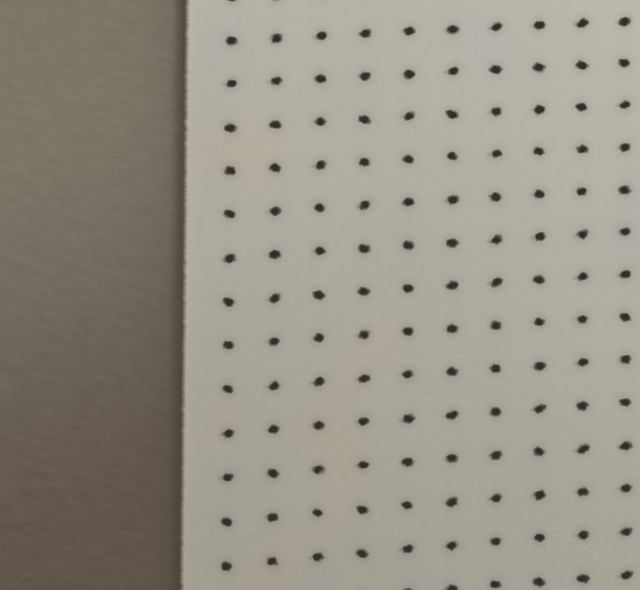
Give the GLSL for this texture, as a Shadertoy shader.

```glsl
#define EDGE_TOP 31.75
#define EDGE_LEAN 0.0095
#define EDGE_FUZZ 0.45
#define HOLE_RADII vec2(1.13, 0.86)
#define HOLE_COLOR vec3(0.20, 0.185, 0.155)
#define PAPER_LIGHT vec3(0.735, 0.725, 0.68)
#define PAPER_DIM vec3(0.635, 0.615, 0.57)
#define TABLE_LIGHT vec3(0.49, 0.46, 0.41)
#define TABLE_DIM vec3(0.375, 0.335, 0.295)
#define SHADOW_COLOR vec3(0.29, 0.26, 0.22)
#define GRAIN 0.022

vec2 hash2(vec2 p) {
    vec3 q = fract(p.xyx * vec3(0.1031, 0.1030, 0.0973));
    q += dot(q, q.yzx + 33.33);
    return fract((q.xx + q.yz) * q.zy);
}

float gradientNoise(vec2 p) {
    vec2 i = floor(p), f = p - i;
    vec2 u = f * f * f * (f * (f * 6.0 - 15.0) + 10.0);
    vec2 o = vec2(1.0, 0.0);
    float a = dot(hash2(i) * 2.0 - 1.0, f);
    float b = dot(hash2(i + o) * 2.0 - 1.0, f - o);
    float c = dot(hash2(i + o.yx) * 2.0 - 1.0, f - o.yx);
    float d = dot(hash2(i + o.xx) * 2.0 - 1.0, f - o.xx);
    return mix(mix(a, b, u.x), mix(c, d, u.x), u.y);
}

float fbm(vec2 p) {
    float sum = 0.0, amp = 0.6;
    for (int i = 0; i < 4; i++) {
        sum += amp * gradientNoise(p);
        p = mat2(1.6, 1.2, -1.2, 1.6) * p + 7.3;
        amp *= 0.5;
    }
    return sum;
}

// Centre of the hole at (column, row) on the gently warped lattice
vec2 holeCenter(vec2 g) {
    float c = g.x, r = g.y;
    return vec2(
        39.27 - 0.07 * r + c * (7.627 + 0.0117 * r) - c * c * (0.0254 + 0.0002 * r),
        6.92 + r * (7.316 + 0.0085 * r) - c * (0.438 + 0.0282 * r)
            + c * c * (0.0071 + 0.0006 * r));
}

// Darkness of the nearest hole, with a faint smear to its left
float holes(vec2 p) {
    vec2 g = (p - holeCenter(vec2(0.0))) / 7.4;
    for (int i = 0; i < 4; i++) g += (p - holeCenter(g)) / 7.4;
    vec2 id = round(g);
    if (id.x < 0.0) return 0.0;
    vec2 rnd = hash2(id + 20.0);
    vec2 d = p - holeCenter(id) - (rnd - 0.5) * 0.2;
    d.y += d.x * (rnd.x - 0.4) * 0.35;
    float wobble = 0.35 * gradientNoise(p * 1.3);
    float radius = length(d / HOLE_RADII) / mix(0.93, 1.07, rnd.y) + wobble;
    float core = 1.0 - smoothstep(0.4, 1.18, radius);
    float smear = exp(-d.y * d.y * 7.0) * smoothstep(-2.2, -0.6, d.x)
        * (1.0 - smoothstep(-0.2, 1.4, d.x));
    float rim = exp(-dot(d, d) * 0.6);
    return max(core, max(smear * mix(0.1, 0.38, rnd.x), rim * 0.16));
}

vec3 paper(vec2 p, float inside) {
    float light = 0.80 - 0.0075 * p.y + 0.0035 * (p.x - 60.0);
    light += 0.15 * fbm(p * 0.035);
    vec3 col = mix(PAPER_DIM, PAPER_LIGHT, clamp(light, 0.0, 1.0));
    // Warm and cool blotches
    col += vec3(0.014, 0.0, -0.012) * gradientNoise(p * 0.06 + 3.0);
    // Shallow creases, strongest toward the bottom
    float crease = fbm(p * vec2(0.11, 0.16) + 11.0);
    float line = exp(-abs(crease) * 70.0) * smoothstep(0.08, 0.35, gradientNoise(p * 0.07));
    col += 0.035 * line * smoothstep(35.0, 90.0, p.y);
    col += GRAIN * 0.7 * fbm(p * 0.9);
    // Lit rim along the cut
    col += 0.025 * exp(-max(inside, 0.0) * 0.9);
    return mix(col, HOLE_COLOR, holes(p));
}

vec3 tabletop(vec2 p, float outside) {
    float light = 1.0 - smoothstep(15.0, 98.0, p.y + 0.35 * (p.x - 12.0));
    vec3 col = mix(TABLE_DIM, TABLE_LIGHT, light);
    // Slanted fibres
    vec2 q = mat2(0.95, -0.3, 0.3, 0.95) * p;
    col += GRAIN * 1.6 * fbm(q * vec2(0.22, 0.8));
    col += GRAIN * fbm(p * 0.9 + 5.0);
    // Broad and contact shadows beside the sheet
    col = mix(col, SHADOW_COLOR, 0.35 * exp(-outside / 4.0));
    float contact = 1.0 - smoothstep(0.3, 3.0, outside + 0.5 * fbm(p * 0.5));
    return mix(col, SHADOW_COLOR, 0.75 * contact);
}

void mainImage(out vec4 fragColor, in vec2 fragCoord) {
    // Percent of canvas height, measured down from the top
    vec2 p = 100.0 * fragCoord / iResolution.y;
    p.y = 100.0 - p.y;

    float edge = EDGE_TOP - EDGE_LEAN * p.y
        + EDGE_FUZZ * fbm(vec2(p.y * 0.8, 2.0));
    float inside = p.x - edge;
    vec3 col = mix(tabletop(p, max(-inside, 0.0)), paper(p, inside),
                   smoothstep(-0.55, 0.55, inside));
    fragColor = vec4(clamp(col, 0.0, 1.0), 1.0);
}
```
